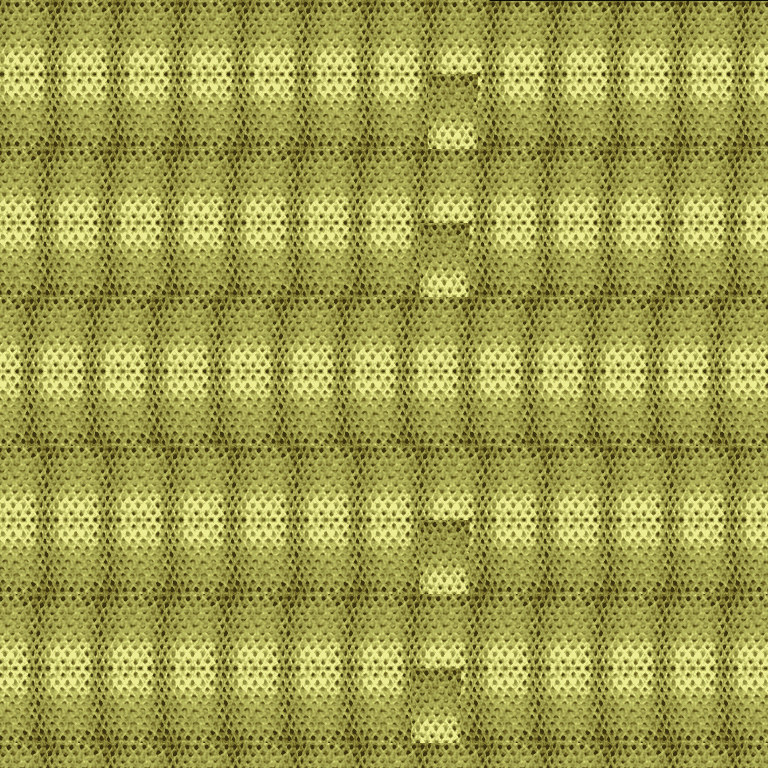
This texture is drawn by a WebGL 1 fragment shader. Its source:

```glsl
precision highp float;

uniform vec2 u_resolution;

#define CELL vec2(0.0814, 0.1934)
#define FIRST_SEAM 0.0685
#define ROW_SHIFT 0.0107
#define BOW 0.009
#define SCALES vec2(6.6, 5.3)
#define PATCH_COLUMN 6.0
#define PATCH_WIDTH 0.80
#define GRAIN 1.5

const vec3 UMBER = vec3(0.23, 0.20, 0.06);
const vec3 BROWN = vec3(0.41, 0.37, 0.13);
const vec3 OLIVE = vec3(0.53, 0.51, 0.21);
const vec3 MOSS  = vec3(0.64, 0.64, 0.32);
const vec3 STRAW = vec3(0.74, 0.74, 0.38);
const vec3 CREAM = vec3(0.93, 0.93, 0.58);

vec2 gradientAt(vec2 p) {
  float angle = 6.2832 * fract(sin(dot(p, vec2(127.1, 311.7))) * 43758.5);
  return vec2(cos(angle), sin(angle));
}

float gradientNoise(vec2 p) {
  vec2 i = floor(p), f = p - i;
  vec2 w = f * f * f * (f * (f * 6.0 - 15.0) + 10.0);
  vec2 e = vec2(1.0, 0.0);
  float a = dot(gradientAt(i), f);
  float b = dot(gradientAt(i + e), f - e);
  float c = dot(gradientAt(i + e.yx), f - e.yx);
  float d = dot(gradientAt(i + e.xx), f - e.xx);
  return mix(mix(a, b, w.x), mix(c, d, w.x), w.y);
}

// Six-step colour ramp, tone 0 to 5
vec3 ramp(float tone) {
  vec3 c = mix(UMBER, BROWN, clamp(tone, 0.0, 1.0));
  c = mix(c, OLIVE, clamp(tone - 1.0, 0.0, 1.0));
  c = mix(c, MOSS, clamp(tone - 2.0, 0.0, 1.0));
  c = mix(c, STRAW, clamp(tone - 3.0, 0.0, 1.0));
  return mix(c, CREAM, clamp(tone - 4.0, 0.0, 1.0));
}

// Skin tone: x across the column (-0.5 to 0.5), h from dark fold (0) to shine (1)
float skinTone(float x, float h, float sideShade) {
  float side = smoothstep(0.2, 0.5, abs(x));
  float shine = smoothstep(0.4, 0.85, h);
  float fold = 1.0 - smoothstep(-0.05, 0.35, h);
  float rough = max(side, fold);

  // Staggered diamond lattice, tighter toward the sides
  vec2 g = vec2(x * (0.9 + 0.7 * x * x), h + 0.06) * SCALES;
  g += 0.2 * vec2(gradientNoise(vec2(x, h) * 6.0 + 3.0), gradientNoise(vec2(x, h) * 6.0 + 17.0));
  vec2 d = fract(vec2(g.x + g.y, g.x - g.y)) - 0.5;
  vec2 q = vec2(d.x + d.y, d.x - d.y);
  float wear = 1.0 + 1.2 * gradientNoise(g * 1.3 + 60.0);

  // Shadowed pit low in each scale, lit crown, pale net between scales
  float ring = length(q - vec2(0.0, -0.15));
  float crescent = smoothstep(0.26, 0.42, ring) * (1.0 - smoothstep(0.58, 0.76, ring))
                 * smoothstep(0.0, 0.25, q.y);
  float pit = 1.0 - smoothstep(0.16, 0.5, length((q - vec2(0.0, 0.2)) * vec2(0.95, 1.0)));
  float crown = 1.0 - smoothstep(0.1, 0.5, length(q - vec2(0.0, -0.35)));
  float net = smoothstep(0.3, 0.45, max(abs(d.x), abs(d.y)));

  float heavy = max(rough, shine);
  float tone = 3.0 + 1.3 * shine * (1.0 - 0.65 * side) - 0.85 * fold - sideShade * side;
  tone -= wear * mix(1.5 * crescent, 2.5 * pit + 0.7 * crescent, heavy);
  tone += crown * wear * (0.1 + 0.4 * heavy);
  tone += net * wear * (0.4 + 0.65 * heavy);

  // Worn grain, the same on every repeat
  tone += GRAIN * (1.0 + 0.4 * rough) * gradientNoise(vec2(x * 25.0, h * 29.0) + 9.0);
  tone += 0.8 * gradientNoise(vec2(x * 6.0, h * 7.0) + 40.0);
  return tone;
}

void main() {
  vec2 p = gl_FragCoord.xy / u_resolution;
  p.y = 1.0 - p.y;
  vec2 soft = 0.75 / (u_resolution * CELL);

  // Rows step sideways, the middle one farthest; columns bow at the folds
  float row = floor(p.y / CELL.y);
  float v = fract(p.y / CELL.y);
  float middle = 1.0 - step(0.5, abs(row - 2.0));
  float shift = ROW_SHIFT * ((2.0 - mod(row, 2.0)) * step(0.5, row) + 0.9 * middle);
  float straight = (p.x - FIRST_SEAM + shift) / CELL.x;
  float bowed = straight - BOW / CELL.x * (1.0 - sin(3.14159 * v));

  // Mirrored halves meet in a thin broken line
  float h = 1.0 - abs(2.0 * v - 1.0);
  float x = fract(bowed) - 0.5;
  float tone = skinTone(x, h, 1.1);
  tone -= smoothstep(0.97, 1.0, h) * (0.9 + 2.0 * gradientNoise(vec2(x * 14.0, 5.0)));

  // Unmirrored patches in one column, absent from the middle row
  float across = (straight - PATCH_COLUMN) / PATCH_WIDTH;
  float down = 2.0 * v - 1.0;
  float inside = smoothstep(-soft.x, soft.x, across) * smoothstep(-soft.x, soft.x, 1.0 - across)
               * smoothstep(-soft.y, soft.y, down) * (1.0 - middle);
  float patchTone = skinTone((across - 0.5) * 0.85, down, 0.6) - 0.4 * (1.0 - down);
  tone = mix(tone, patchTone, inside);

  // Dark hairline on part of the top edge
  float hairline = smoothstep(0.636, 0.639, p.x) * (1.0 - smoothstep(0.001, 0.0022, p.y));
  gl_FragColor = vec4(ramp(tone) * (1.0 - 0.9 * hairline), 1.0);
}
```
